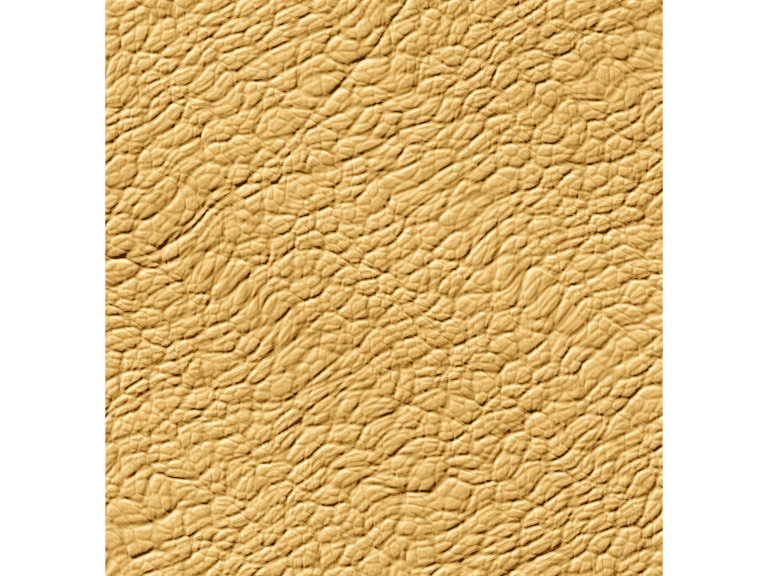
Reproduce this texture procedurally as a Shadertoy shader.

```glsl
// Square swatch of tan pebbled leather on white. Three octaves of stretched
// cellular noise form the pebbles; wavy diagonal lines cut creases into them.
// The height field is lit from the upper left and mapped to a colour ramp.

#define SWATCH_HALF 0.484   // half width of the swatch, in canvas heights
#define GRAIN 25.0          // pebbles per canvas height
#define GRAIN_ANGLE 0.48    // direction the pebbles are stretched in
#define CREASES 11          // number of minor creases
#define CREASE_DEPTH 0.42
#define FOLD_DEPTH 0.95     // depth of the long upper fold
#define RELIEF 4.8          // strength of the lighting
#define LIGHT_STEP 0.0058   // sampling distance towards the light
#define BASE_TONE 2.42      // average position on the colour ramp

float hash1(float n) { return fract(sin(n * 91.345) * 4375.85); }

vec2 hash2(vec2 p) {
    return fract(sin(vec2(dot(p, vec2(127.1, 311.7)), dot(p, vec2(269.5, 183.3)))) * 4375.85);
}

// Rounded cells: a dome around each point and a groove at the borders
float pebbles(vec2 p) {
    vec2 cell = floor(p), f = fract(p);
    float nearest = 8.0, second = 8.0;
    for (int y = -1; y <= 1; y++)
    for (int x = -1; x <= 1; x++) {
        vec2 g = vec2(x, y);
        vec2 r = g + 0.1 + 0.8 * hash2(cell + g) - f;
        float d = length(r);
        second = min(second, max(nearest, d));
        nearest = min(nearest, d);
    }
    float groove = smoothstep(0.0, 0.32, second - nearest);
    return 0.7 * (1.0 - nearest * nearest) + 0.35 * groove;
}

// Layered sines that bend straight lines
float wiggle(float x, float phase) {
    return 0.022 * sin(8.0 * x + phase) + 0.008 * sin(27.0 * x + 2.3 * phase)
         + 0.004 * sin(71.0 * x + 3.7 * phase);
}

vec2 warp(vec2 p) {
    return p + 0.016 * vec2(sin(11.0 * p.y + 2.0 * sin(6.0 * p.x)),
                            sin(13.0 * p.x + 2.0 * sin(7.0 * p.y)))
             + 0.005 * sin(vec2(43.0, 37.0) * p.yx + 3.0 * sin(19.0 * p));
}

// Depth of the long fold and of the scattered minor creases
float creases(vec2 p) {
    float t = p.x + SWATCH_HALF;
    float curve = 0.05 + 0.3 * t + 1.08 * t * t + 0.35 * wiggle(p.x, 1.0);
    float d = (p.y - curve) / length(vec2(1.0, 0.3 + 2.16 * t));
    float strength = 0.7 + 0.3 * sin(17.0 * p.x + 1.0);
    float depth = FOLD_DEPTH * strength * exp(-abs(d) / 0.0045);
    for (int i = 0; i < CREASES; i++) {
        float n = float(i);
        float slope = mix(0.1, 0.9, hash1(n + 2.0));
        float offset = mix(-0.72, 0.5, (n + hash1(n + 31.0)) / float(CREASES));
        float phase = 6.28 * hash1(n + 57.0);
        d = (p.y - slope * p.x - offset - wiggle(p.x, phase)) / length(vec2(1.0, slope));
        float along = smoothstep(-0.1, 0.8, sin(6.5 * p.x + 2.0 * phase));
        depth += CREASE_DEPTH * along * exp(-abs(d) / 0.0045);
    }
    return depth;
}

float leatherHeight(vec2 p) {
    vec2 w = warp(p);
    float c = cos(GRAIN_ANGLE), s = sin(GRAIN_ANGLE);
    vec2 q = vec2(c * w.x + s * w.y, c * w.y - s * w.x) * vec2(0.74, 1.18) * GRAIN;
    float h = pebbles(q) + 0.5 * pebbles(2.1 * q + 17.3) + 0.18 * pebbles(4.3 * q + 41.7);
    return h - creases(mix(p, w, 0.5));
}

// Piecewise ramp from crease shadow to highlight; tone 0 to 4 is the main range
vec3 leatherColor(float tone) {
    vec3 c = mix(vec3(0.25, 0.13, 0.02), vec3(0.56, 0.36, 0.10), clamp(tone + 1.0, 0.0, 1.0));
    c = mix(c, vec3(0.71, 0.52, 0.23), clamp(tone, 0.0, 1.0));
    c = mix(c, vec3(0.82, 0.64, 0.33), clamp(tone - 1.0, 0.0, 1.0));
    c = mix(c, vec3(0.90, 0.73, 0.44), clamp(tone - 2.0, 0.0, 1.0));
    c = mix(c, vec3(0.96, 0.83, 0.56), clamp(tone - 3.0, 0.0, 1.0));
    return mix(c, vec3(1.0, 0.94, 0.76), clamp(0.6 * (tone - 4.0), 0.0, 1.0));
}

void mainImage(out vec4 fragColor, in vec2 fragCoord) {
    vec2 p = (fragCoord - 0.5 * iResolution.xy) / iResolution.y;

    // Slope towards the light, plus darker grooves
    vec2 toLight = normalize(vec2(-0.5, 0.87));
    float h = leatherHeight(p);
    float slope = h - leatherHeight(p + LIGHT_STEP * toLight);
    float tone = BASE_TONE + RELIEF * slope + 0.7 * (h - 1.2);
    tone += 0.15 * sin(5.0 * p.x + 3.0 * sin(4.0 * p.y));

    // Swatch with smooth sides on white
    float pixel = 1.0 / iResolution.y;
    float inside = 1.0 - smoothstep(-pixel, pixel, abs(p.x) - SWATCH_HALF);
    fragColor = vec4(mix(vec3(1.0), leatherColor(tone), inside), 1.0);
}
```
